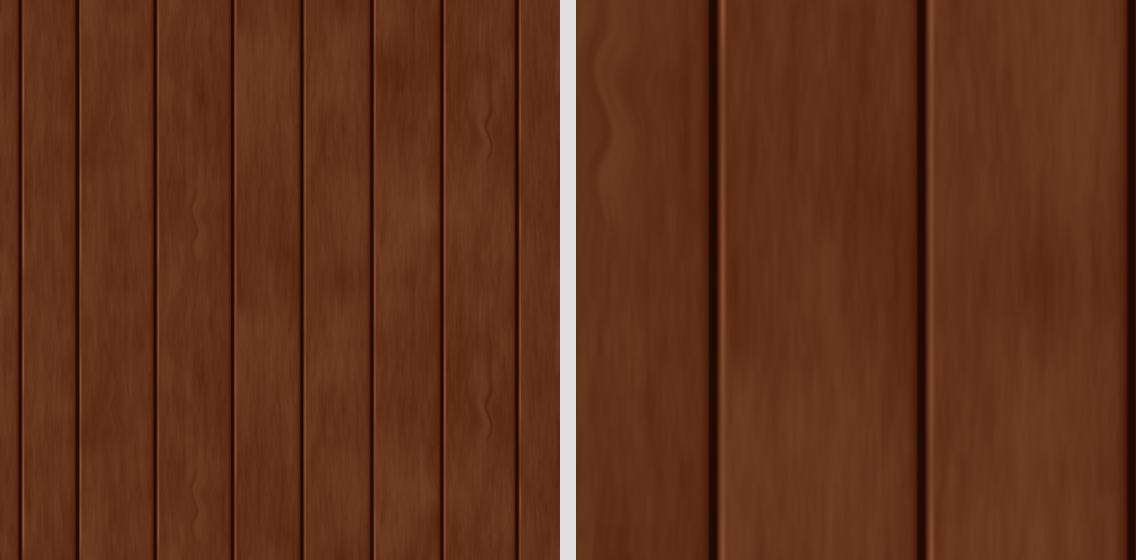
Left: the whole. Right: its middle third, enlarged.
Give the GLSL for this texture, as a three.js fragment shader.

```glsl
// Vertical stained-wood planks of uneven width with dark grooves and lit edges.
varying vec2 vUv;

const vec3 WOOD_DARK = vec3(0.315, 0.125, 0.040);
const vec3 WOOD_LIGHT = vec3(0.455, 0.265, 0.160);
const vec3 GROOVE_SHADE = vec3(0.25, 0.08, 0.005);
const vec3 GROOVE_CORE = vec3(0.125, 0.04, 0.0);
const vec3 EDGE_LIGHT = vec3(0.57, 0.33, 0.20);

const float ROWS = 2.0;                 // vertical repeats of the grain
const vec4 GROOVES_LEFT = vec4(0.036, 0.138, 0.277, 0.415);
const vec4 GROOVES_RIGHT = vec4(0.539, 0.664, 0.789, 0.923);
const float GROOVE_WIDTH = 0.0031;      // half width
const float GROOVE_VARIATION = 0.0012;
const float EDGE_WIDTH = 0.0017;

const vec3 SWIRL_X = vec3(0.210, 0.353, 0.866);
const vec3 SWIRL_ROW = vec3(0.50, 0.21, 0.52);
const vec2 SWIRL_SIZE = vec2(0.027, 0.058);
const float SWIRL_BEND = 0.0065;

float hash(vec2 p) {
  vec3 q = fract(vec3(p.xyx) * 0.1031);
  q += dot(q, q.yzx + 33.33);
  return fract((q.x + q.y) * q.z);
}

// Value noise that wraps after rows cells in y
float noise(vec2 p, float rows) {
  vec2 cell = floor(p);
  vec2 f = fract(p);
  f = f * f * (3.0 - 2.0 * f);
  float low = mod(cell.y, rows);
  float high = mod(cell.y + 1.0, rows);
  return mix(mix(hash(vec2(cell.x, low)), hash(vec2(cell.x + 1.0, low)), f.x),
             mix(hash(vec2(cell.x, high)), hash(vec2(cell.x + 1.0, high)), f.x), f.y);
}

// Noise stretched by a frequency per axis, centred on zero
float grain(vec2 p, float across, float down, float seed) {
  return noise(vec2(p.x * across + seed, p.y * ROWS * down), down) - 0.5;
}

float bell(float x) {
  return exp(-x * x);
}

float grooveX(float i) {
  vec4 index = vec4(0.0, 1.0, 2.0, 3.0);
  return dot(GROOVES_LEFT, step(abs(index - i), vec4(0.5)))
       + dot(GROOVES_RIGHT, step(abs(index + 4.0 - i), vec4(0.5)));
}

void main() {
  vec2 uv = vUv;

  // Grooves: shadow, core and lit right-hand edge
  float plank = 0.0;
  float shade = 0.0;
  float core = 0.0;
  float edge = 0.0;
  for (int i = 0; i < 8; i++) {
    float id = float(i);
    float x = grooveX(id);
    float width = GROOVE_WIDTH + GROOVE_VARIATION * hash(vec2(id, 7.0));
    float d = uv.x - x;
    d -= floor(d + 0.5);
    plank += step(x, uv.x);
    core = max(core, 1.0 - smoothstep(width * 0.35, width, abs(d)));
    shade = max(shade, 0.75 * bell((d + 0.0012) / (width * 1.45)));
    shade = max(shade, 0.25 * bell(d / 0.011) * step(d, 0.0));
    float wear = 0.70 + 0.7 * grain(uv, 1.0, 9.0, id * 13.0);
    edge = max(edge, wear * bell((d - width - 0.0020) / EDGE_WIDTH));
  }
  float seed = mod(plank, 8.0) * 37.0;

  // Swirls bend the fibres sideways
  float swirl = 0.0;
  float bend = 0.003 * grain(uv, 12.0, 5.0, seed);
  for (int i = 0; i < 3; i++) {
    float dy = (fract(uv.y * ROWS - SWIRL_ROW[i] + 0.5) - 0.5) / ROWS;
    float dx = uv.x - SWIRL_X[i];
    float area = bell(dx / SWIRL_SIZE.x) * bell(dy / SWIRL_SIZE.y);
    swirl += area;
    bend += SWIRL_BEND * area * sin(dy * 85.0 + dx * 45.0);
  }
  vec2 wood = vec2(uv.x + bend, uv.y);

  // Fine fibres, longer streaks and curved growth lines
  float fibres = 0.15 * grain(wood, 420.0, 26.0, seed)
               + 0.19 * grain(wood, 210.0, 13.0, seed + 11.0)
               + 0.09 * grain(wood, 540.0, 60.0, seed + 23.0);
  float streaks = 0.20 * grain(wood, 95.0, 6.0, seed + 5.0)
                + 0.10 * grain(wood, 48.0, 3.0, seed + 17.0);
  float lines = 0.40 * grain(wood, 190.0, 2.0, seed + 29.0);
  float tone = 0.52 + mix(fibres, 0.35 * fibres + lines, min(swirl, 0.85)) + streaks;

  // Broad stain patches, with faint variation across the two rows
  tone += 0.30 * grain(uv, 13.0, 4.0, seed + 41.0);
  tone += 0.16 * grain(uv, 22.0, 9.0, seed + 53.0);
  tone += 0.12 * (noise(vec2(uv.x * 9.0 + seed, uv.y * 4.0), 4.0) - 0.5);
  float glowY = (fract(uv.y * ROWS + 0.21) - 0.5) / ROWS;
  tone += 0.17 * bell((uv.x - 0.74) / 0.035) * bell(glowY / 0.07);
  tone -= 0.22 * bell((uv.x - 0.70) / 0.04) * bell((uv.y - 0.87) / 0.06);
  tone -= 0.14 * bell((uv.x - 0.398) / 0.018);

  vec3 color = mix(WOOD_DARK, WOOD_LIGHT, clamp(tone, 0.0, 1.0));
  color = mix(color, GROOVE_SHADE, shade);
  color = mix(color, GROOVE_CORE, core);
  color = mix(color, EDGE_LIGHT, clamp(edge, 0.0, 1.0));
  gl_FragColor = vec4(color, 1.0);
}
```
